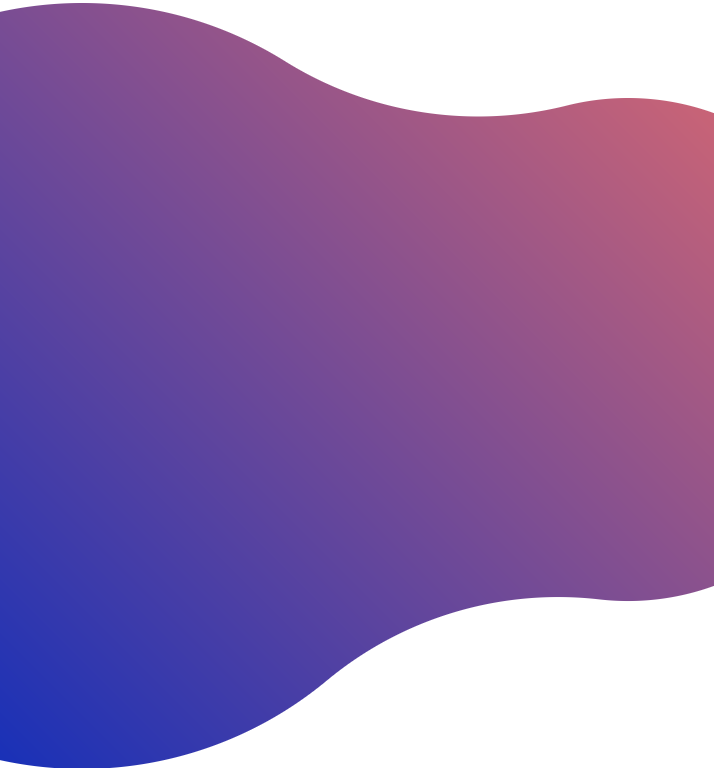
Reproduce this background procedurally as a WebGL 1 fragment shader.

```glsl
precision highp float;

uniform vec2 u_resolution;

const vec3 BLUE = vec3(0.095, 0.19, 0.72);
const vec3 ROSE = vec3(0.785, 0.39, 0.465);
const vec3 PAPER = vec3(1.0);

float circleDistance(vec2 p, vec2 center, float radius) {
  return length(p - center) - radius;
}

// Signed distance to the line from a to b, negative on its left
float lineDistance(vec2 p, vec2 a, vec2 b) {
  vec2 along = normalize(b - a);
  return dot(p - a, vec2(along.y, -along.x));
}

// Center of the circle that touches two others from outside
vec2 tangentCenter(vec2 a, float ra, vec2 b, float rb, float radius, float side) {
  float gap = distance(a, b);
  vec2 axis = (b - a) / gap;
  float reachA = ra + radius;
  float reachB = rb + radius;
  float offset = (reachA * reachA - reachB * reachB + gap * gap) / (2.0 * gap);
  float rise = sqrt(max(reachA * reachA - offset * offset, 0.0));
  return a + axis * offset + side * rise * vec2(-axis.y, axis.x);
}

// Concave neck: triangle of the three centers with the tangent circle cut out
float neckDistance(vec2 p, vec2 a, float ra, vec2 b, float rb, float radius, float side) {
  vec2 c = tangentCenter(a, ra, b, rb, radius, side);
  float base = side * lineDistance(p, a, b);
  float flankB = side * lineDistance(p, b, c);
  float flankA = side * lineDistance(p, c, a);
  float triangle = max(base, max(flankB, flankA));
  return max(triangle, -circleDistance(p, c, radius));
}

// Two round lobes joined by smooth necks above and below
float blobDistance(vec2 p) {
  vec2 bigCenter = vec2(0.1068, 0.4974);
  vec2 smallCenter = vec2(0.8177, 0.5449);
  float bigRadius = 0.4987;
  float smallRadius = 0.3275;

  float lobes = min(circleDistance(p, bigCenter, bigRadius),
                    circleDistance(p, smallCenter, smallRadius));
  float upper = neckDistance(p, bigCenter, bigRadius, smallCenter, smallRadius, 0.4753, 1.0);
  float lower = neckDistance(p, bigCenter, bigRadius, smallCenter, smallRadius, 0.4714, -1.0);
  return min(lobes, min(upper, lower));
}

// Diagonal blend rising from the lower left corner
vec3 diagonalGradient(vec2 p, float span) {
  return mix(BLUE, ROSE, clamp((p.x + p.y) / span, 0.0, 1.0));
}

void main() {
  vec2 p = gl_FragCoord.xy / u_resolution.y;
  float pixel = 1.0 / u_resolution.y;
  float coverage = clamp(0.5 - blobDistance(p) / pixel, 0.0, 1.0);
  gl_FragColor = vec4(mix(PAPER, diagonalGradient(p, 1.783), coverage), 1.0);
}
```
